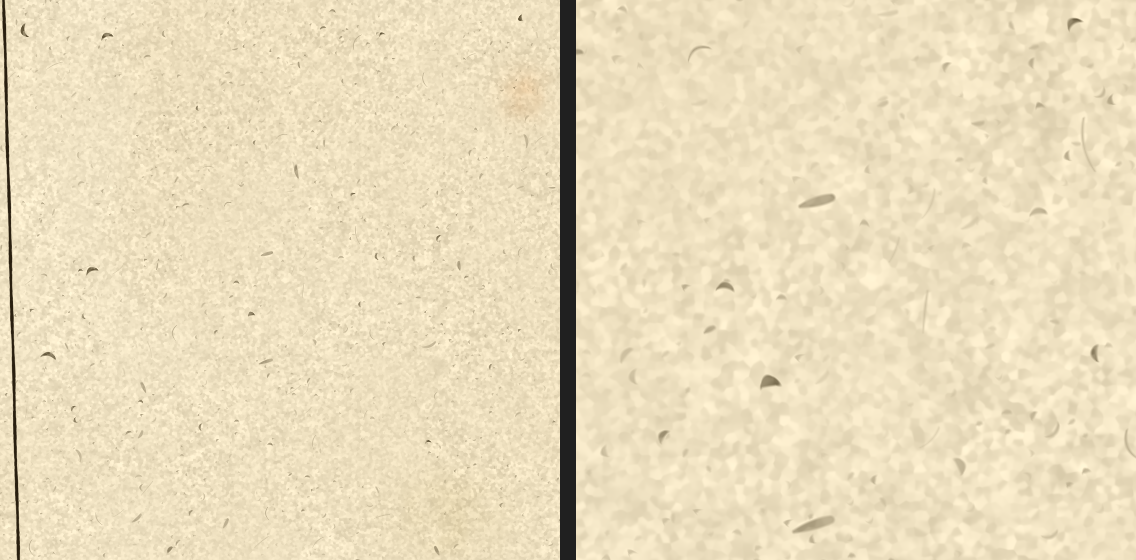
Left, the full canvas; right, a detail of the centre.
A WebGL 2 fragment shader for this texture:

```glsl
#version 300 es
precision highp float;
// Aged cream paper with fine grain, scattered flecks, faint stains and a ruled ink line.

uniform vec2 u_resolution;
out vec4 fragColor;

const vec3 PAPER = vec3(0.937, 0.883, 0.756);
const vec3 FLECK_INK = vec3(0.31, 0.26, 0.15);
const vec3 LINE_INK = vec3(0.13, 0.09, 0.03);
const vec3 RUST = vec3(0.87, 0.71, 0.52);
const vec3 OLIVE = vec3(0.83, 0.76, 0.57);

const float FINE_CELLS = 215.0;
const float MID_CELLS = 95.0;
const float CLUMP_CELLS = 13.0;
const float FINE_CONTRAST = 0.105;
const float MID_CONTRAST = 0.05;
const float CLOUD_CONTRAST = 0.022;

const float LINE_BOTTOM_X = 0.0330;
const float LINE_TOP_X = 0.0065;
const float LINE_HALF_WIDTH = 0.0026;
const float FLECK_LEAN = 0.95;    // favoured angle in radians
const float FLECK_SPREAD = 2.3;

vec3 hash3(vec2 cell, float seed) {
    vec3 h = fract(vec3(cell.xyx + seed * 17.3) * vec3(0.1031, 0.1030, 0.0973));
    h += dot(h, h.yxz + 33.33);
    return fract((h.xxy + h.yzz) * h.zyx);
}

// Smooth cellular noise: random cell tones blended by distance, 0 to 1.
float cellTone(vec2 p, float seed) {
    vec2 home = floor(p);
    float sum = 0.0, total = 0.0;
    for (int j = -1; j <= 1; j++)
    for (int i = -1; i <= 1; i++) {
        vec2 cell = home + vec2(i, j);
        vec3 h = hash3(cell, seed);
        vec2 d = p - cell - h.xy;
        float w = exp(-6.0 * dot(d, d));
        sum += w * h.z;
        total += w;
    }
    return sum / max(total, 1e-5);
}

// Scattered tapered, slightly bent flecks; returns their ink coverage.
float flecks(vec2 p, float cells, float rate, float halfLength, float radius, float seed) {
    vec2 home = floor(p * cells);
    float soft = max(0.0011, 0.7 / u_resolution.y);
    float cover = 0.0;
    for (int j = -1; j <= 1; j++)
    for (int i = -1; i <= 1; i++) {
        vec2 cell = home + vec2(i, j);
        vec3 place = hash3(cell, seed);
        vec3 form = hash3(cell, seed + 5.0);
        if (place.z > rate) continue;
        float angle = FLECK_LEAN + (form.x - 0.5) * FLECK_SPREAD;
        vec2 axis = vec2(cos(angle), sin(angle));
        vec2 d = p - (cell + place.xy) / cells;
        vec2 q = vec2(dot(d, axis), dot(d, vec2(-axis.y, axis.x)));
        float len = halfLength * mix(0.3, 1.0, form.y);
        q.y += (form.z - 0.5) * q.x * q.x / len;
        float along = clamp(q.x / len, -1.0, 1.0);
        float r = radius * mix(0.6, 1.1, form.z) * (1.0 - 0.4 * along * along + 0.25 * along);
        float dist = length(q - vec2(along * len, 0.0)) - r;
        float strength = mix(0.3, 1.0, form.z * form.z);
        cover = max(cover, strength * (1.0 - smoothstep(-soft, soft, dist)));
    }
    return cover;
}

float stain(vec2 p, vec2 center, vec2 size) {
    vec2 d = (p - center) / size;
    return exp(-dot(d, d));
}

void main() {
    vec2 p = gl_FragCoord.xy / u_resolution.y;

    // Grain, stronger inside loose clumps
    float clump = cellTone(p * CLUMP_CELLS, 1.0);
    float fine = cellTone(p * FINE_CELLS, 2.0) - 0.5;
    float mid = cellTone(p * MID_CELLS * vec2(0.9, 1.1), 3.0) - 0.5;
    float cloud = cellTone(p * 5.0, 4.0) - 0.5;
    float tone = (fine * FINE_CONTRAST + mid * MID_CONTRAST) * mix(0.7, 1.3, clump);
    vec3 color = PAPER + tone + cloud * CLOUD_CONTRAST * vec3(0.7, 1.0, 1.4);

    // Stains, broken up by the grain
    float patchy = 0.55 + 0.9 * cellTone(p * 42.0, 6.0);
    float rust = stain(p, vec2(0.935, 0.835), vec2(0.040, 0.045));
    float olive = stain(p, vec2(0.80, 0.075), vec2(0.095, 0.075));
    color = mix(color, RUST + tone, 0.42 * rust * patchy);
    color = mix(color, OLIVE + tone, 0.30 * olive * patchy);

    // Flecks: dust, specks, hairs and a few bold chips
    float gather = mix(0.5, 1.25, smoothstep(0.25, 0.75, clump));
    float ink = 0.38 * gather * flecks(p, 62.0, 0.38, 0.0022, 0.0014, 11.0);
    ink = max(ink, 0.66 * gather * flecks(p, 27.0, 0.32, 0.0055, 0.0017, 23.0));
    ink = max(ink, 0.42 * flecks(p, 13.0, 0.30, 0.0160, 0.0007, 37.0));
    ink = max(ink, 0.88 * flecks(p, 8.0, 0.36, 0.0120, 0.0032, 51.0));
    ink *= 0.85 + 0.6 * fine;
    color = mix(color, FLECK_INK, clamp(ink, 0.0, 1.0));

    // Ruled line, slightly uneven
    float lineX = mix(LINE_BOTTOM_X, LINE_TOP_X, p.y) + 0.0004 * sin(p.y * 23.0);
    float soft = max(0.0013, 0.7 / u_resolution.y);
    float halfWidth = LINE_HALF_WIDTH + 0.0003 * sin(p.y * 61.0) + 0.0008 * fine;
    float line = 1.0 - smoothstep(-soft, soft, abs(p.x - lineX) - halfWidth);
    color = mix(color, LINE_INK, 0.96 * line);

    fragColor = vec4(clamp(color, 0.0, 1.0), 1.0);
}
```
